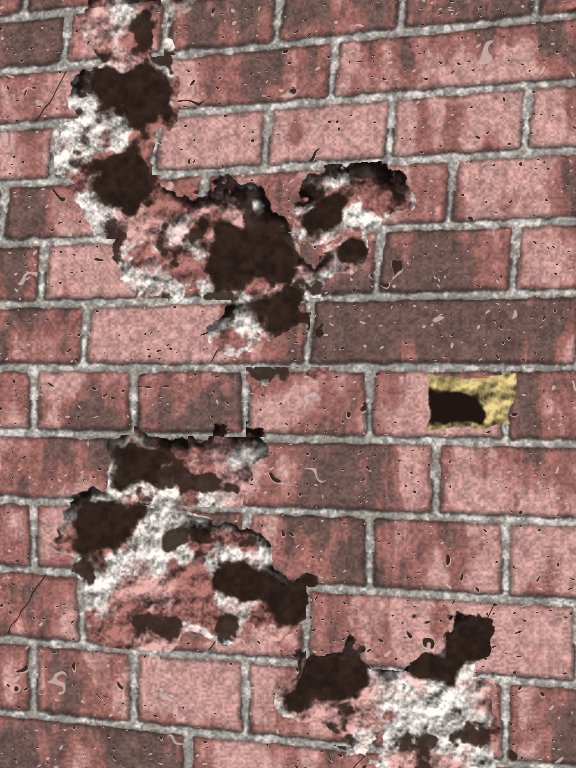
A Shadertoy shader for this texture:

```glsl
#define MORTAR_HALF 0.0056
#define ROW_BEND 0.0013
#define COL_BEND 0.0078
#define CHIP_ROUGHNESS 0.095
#define BRICK vec3(0.61, 0.41, 0.385)
#define PINK vec3(0.77, 0.59, 0.565)
#define SOOT vec3(0.43, 0.335, 0.315)
#define LIME vec3(0.88, 0.85, 0.825)
#define CEMENT vec3(0.62, 0.60, 0.575)
#define CAVITY vec3(0.18, 0.13, 0.11)
#define FOAM vec3(0.83, 0.74, 0.50)

float hash(vec2 p) { return fract(sin(dot(p, vec2(127.1, 311.7))) * 43758.5453); }

float noise(vec2 p) {
    vec2 i = floor(p), f = fract(p);
    f = f * f * (3.0 - 2.0 * f);
    return mix(mix(hash(i), hash(i + vec2(1, 0)), f.x),
               mix(hash(i + vec2(0, 1)), hash(i + 1.0), f.x), f.y);
}

float fbm(vec2 p) {
    float sum = 0.0, gain = 0.5;
    for (int i = 0; i < 5; i++) {
        sum += gain * noise(p);
        p = mat2(1.6, 1.2, -1.2, 1.6) * p + 7.3;
        gain *= 0.5;
    }
    return sum;
}

// Inverse of slope * t + bend * t * t
float unbend(float d, float slope, float bend) {
    return 2.0 * d / (slope + sqrt(max(slope * slope + 4.0 * bend * d, 1e-5)));
}

// Broken capsule with a blocky cavity at its start: x = damage, y = cavity
vec2 scar(vec2 field, vec2 p, vec2 a, vec2 b, float r) {
    vec2 pa = p - a, ba = b - a;
    float t = clamp(dot(pa, ba) / dot(ba, ba), 0.0, 1.0);
    vec2 w = abs(pa) * vec2(0.85, 1.15);
    float hole = mix(length(w), max(w.x, w.y), 0.6) - r * 0.62;
    return min(field, vec2(length(pa - ba * t) - r, hole));
}

vec2 damage(vec2 p) {
    vec2 f = vec2(1.0);
    f = scar(f, p, vec2(0.17, 0.11), vec2(0.16, 0.03), 0.058);
    f = scar(f, p, vec2(0.155, 0.235), vec2(0.12, 0.13), 0.050);
    f = scar(f, p, vec2(0.31, 0.32), vec2(0.21, 0.32), 0.075);
    f = scar(f, p, vec2(0.365, 0.42), vec2(0.31, 0.43), 0.052);
    f = scar(f, p, vec2(0.425, 0.275), vec2(0.46, 0.27), 0.052);
    f = scar(f, p, vec2(0.455, 0.325), vec2(0.39, 0.38), 0.034);
    f = scar(f, p, vec2(0.18, 0.61), vec2(0.28, 0.62), 0.052);
    f = scar(f, p, vec2(0.14, 0.69), vec2(0.30, 0.73), 0.062);
    f = scar(f, p, vec2(0.34, 0.775), vec2(0.17, 0.79), 0.056);
    f = scar(f, p, vec2(0.43, 0.90), vec2(0.60, 0.94), 0.060);
    return scar(f, p, vec2(0.59, 0.84), vec2(0.59, 0.93), 0.056);
}

void mainImage(out vec4 fragColor, in vec2 fragCoord) {
    vec2 p = fragCoord / iResolution.y;
    p.y = 1.0 - p.y;
    float aa = 1.0 / iResolution.y;
    float grain = fbm(p * 110.0), broad = fbm(p * 9.0);
    float speck = noise(p * 330.0) - 0.5;

    // Alternating header and stretcher courses in perspective
    float slope = mix(0.0833, 0.0983, p.x / 0.75);
    float n = unbend(p.y - 0.478, slope, ROW_BEND);
    float h = unbend(p.x - 0.32 - 0.0078 * max(-n, 0.0), 0.1536, COL_BEND);
    float row = floor(n), odd = mod(row, 2.0);
    float span = 1.0 + odd;
    float shift = odd * (mod(row, 4.0) < 2.0 ? 1.5 : 0.5);
    float col = (h - shift) / span;
    vec2 id = vec2(floor(col), row);
    vec2 size = vec2(span * (0.1536 + 2.0 * COL_BEND * h), slope + 2.0 * ROW_BEND * n);
    vec2 local = (vec2(fract(col), fract(n)) - 0.5) * size;
    vec2 q = abs(local) - size * 0.5 + MORTAR_HALF + 0.004;
    float edge = length(max(q, 0.0)) + min(max(q.x, q.y), 0.0) - 0.004;
    edge += (fbm(p * 70.0) - 0.47) * 0.007;

    // Mortar with a shadow below each brick
    vec3 mortar = mix(CEMENT, LIME, smoothstep(0.40, 0.72, grain + 0.3 * (broad - 0.5)));
    mortar *= 0.98 + 0.35 * speck;
    float shade = smoothstep(0.0, 0.005, edge);
    mortar *= mix(local.y > 0.0 ? 0.45 : 0.85, 1.0, shade);

    // Fired clay: pale bloom, soot, vertical streaks and grit
    float tone = hash(id + 3.1);
    float streak = fbm(p * vec2(45.0, 13.0) + tone * 9.0);
    float bloom = broad + 0.6 * (streak - 0.47) + 0.22 * (tone - 0.5);
    vec3 clay = mix(BRICK, PINK, smoothstep(0.46, 0.62, bloom));
    clay = mix(clay, SOOT, smoothstep(0.43, 0.30, bloom));
    clay *= 0.80 + 0.42 * grain + 0.30 * speck;
    clay *= mix(0.68, 1.0, smoothstep(0.0, 0.007, -edge));

    // Sparse irregular pits and pale flecks, at two sizes
    for (int i = 0; i < 2; i++) {
        vec2 g = p * (i == 0 ? 85.0 : 24.0) + 1.2 * vec2(noise(p * 50.0), noise(p * 50.0 + 30.0));
        vec2 cell = floor(g);
        vec2 c = fract(g) - 0.25 - 0.5 * vec2(hash(cell), hash(cell + 5.7));
        c = vec2(c.x + c.y * (2.0 * hash(cell + 2.0) - 1.0), c.y * (0.8 + hash(cell + 4.0)));
        float r = 0.04 + 0.15 * hash(cell + 9.2);
        float on = step(i == 0 ? 0.66 : 0.88, hash(cell + 1.4));
        float dent = on * step(0.45, hash(cell + 6.6));
        clay = mix(clay, mix(PINK, LIME, 0.5), 0.8 * on * smoothstep(0.08, 0.0, length(c - vec2(0, 0.06)) - r));
        clay = mix(clay, CAVITY * 1.3, dent * smoothstep(0.08, 0.0, length(c) - r * 0.75));
    }
    // Slanted hairline cracks on some stretchers
    float crack = abs(local.x - 0.05 + local.y * 0.6 + 0.008 * (noise(p * 60.0) - 0.5));
    clay = mix(clay, CAVITY, 0.8 * odd * step(0.6, tone) * smoothstep(0.0016, 0.0004, crack));
    vec3 color = mix(mortar, clay, smoothstep(aa, -aa, edge));

    // Rubble lit from above, in broken parts of bricks
    float rough = (fbm(p * 24.0) - 0.47) * CHIP_ROUGHNESS;
    vec2 field = damage(p) + rough;
    float chip = field.x + (hash(id + 8.0) - 0.5) * 0.04;
    float relief = fbm(p * 48.0) - fbm((p - vec2(0.002, 0.005)) * 48.0);
    vec3 rubble = mix(PINK, LIME, smoothstep(0.36, 0.54, fbm(p * 17.0 + 4.0)));
    rubble = mix(rubble, BRICK, smoothstep(0.52, 0.62, fbm(p * 20.0 + 11.0)));
    rubble *= clamp(0.94 + 2.3 * relief + 0.35 * speck, 0.25, 1.2);
    float crevice = smoothstep(0.41, 0.32, fbm(p * 27.0 + 20.0));
    rubble = mix(rubble, CAVITY * 1.1, 0.9 * crevice);
    float overhang = damage(p - vec2(0.0, 0.014)).x - damage(p).x;
    rubble *= 1.0 - 0.75 * smoothstep(0.0, 0.010, overhang) * smoothstep(-0.026, -0.004, chip);
    rubble = mix(rubble, CAVITY * (0.65 + 0.8 * grain), smoothstep(0.010, -0.003, field.y));
    color = mix(color, rubble, smoothstep(0.002, -0.002, chip));

    // Square opening with crumbling foam
    vec2 w = abs(p - vec2(0.614, 0.523)) - vec2(0.055, 0.034);
    float opening = max(w.x, w.y) + rough * 0.25;
    vec2 v = abs(p - vec2(0.592, 0.528)) - vec2(0.034, 0.022);
    float core = max(v.x, v.y) + rough * 0.35;
    vec3 inside = FOAM * clamp(0.85 + 2.5 * relief, 0.3, 1.15);
    inside = mix(inside, CAVITY * 0.7, smoothstep(0.003, -0.003, core));
    color = mix(color, inside, smoothstep(0.0015, -0.0015, opening));
    fragColor = vec4(clamp(color, 0.0, 1.0), 1.0);
}
```
